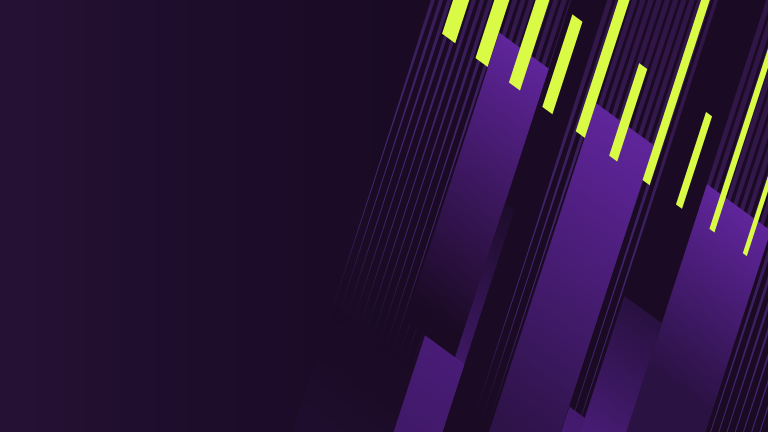
Reproduce this background procedurally as a Shadertoy shader.

```glsl
// Slanted neon bars, violet panels and tapering pinstripes on a dark plum field.
// All shapes share two skewed axes: "across" is constant along the slanted sides,
// "along" is constant along the cut ends. Lengths are in canvas heights.

const float SIDE_SLANT = 0.325;
const float CUT_SLOPE = 0.73;

const vec3 PLUM_LEFT = vec3(0.145, 0.066, 0.200);
const vec3 PLUM_MID = vec3(0.112, 0.048, 0.166);
const vec3 PLUM_DARK = vec3(0.102, 0.040, 0.140);
const vec3 VIOLET = vec3(0.375, 0.145, 0.610);
const vec3 PURPLE = vec3(0.285, 0.110, 0.465);
const vec3 DUSK = vec3(0.180, 0.075, 0.285);
const vec3 STRIPE_WIDE = vec3(0.190, 0.085, 0.275);
const vec3 STRIPE_THIN = vec3(0.270, 0.150, 0.440);
const vec3 LIME = vec3(0.850, 0.985, 0.275);

// Soft-edged interval: 1 between lo and hi, 0 outside
float band(float x, float lo, float hi, float soft) {
    return smoothstep(lo - soft, lo + soft, x)
         * (1.0 - smoothstep(hi - soft, hi + soft, x));
}

// Parallelogram in skewed axes: sides gives across limits, ends gives along limits
float slab(vec2 skew, vec2 sides, vec2 ends, float soft) {
    return band(skew.x, sides.x, sides.y, soft)
         * band(skew.y, ends.x, ends.y, soft * 1.2);
}

// Paints a slab whose colour runs from head to tail over the given fade range
vec3 paintPanel(vec3 base, vec2 skew, vec2 sides, vec2 ends,
                vec2 fade, vec3 head, vec3 tail, float soft) {
    float t = clamp((skew.y - fade.x) / (fade.y - fade.x), 0.0, 1.0);
    return mix(base, mix(head, tail, t), slab(skew, sides, ends, soft));
}

// Repeated thin lines, limited to one interval across
float stripes(float across, vec2 sides, float pitch, float halfWidth, float soft) {
    float offset = abs(fract((across - sides.x) / pitch + 0.5) - 0.5) * pitch;
    float line = 1.0 - smoothstep(halfWidth - soft, halfWidth + soft, offset);
    return line * band(across, sides.x - 0.5 * pitch, sides.y, soft);
}

vec3 backdrop(float x) {
    vec3 color = mix(PLUM_LEFT, PLUM_MID, smoothstep(0.0, 0.55, x));
    return mix(color, PLUM_DARK, smoothstep(0.5, 1.0, x));
}

// Lime bars share one cut line; odd bars are short, and widths shrink to the right
float limeBars(vec2 skew, float soft) {
    float cover = 0.0;
    for (int i = 0; i < 10; i++) {
        float n = float(i);
        float left = 1.0486 + 0.0957 * n;
        float width = 0.0377 - 0.0029 * n;
        float head = (i % 2 == 1) ? -0.934 : -9.0;
        cover = max(cover, slab(skew, vec2(left, left + width), vec2(head, -0.669), soft));
    }
    return cover;
}

void mainImage(out vec4 fragColor, in vec2 fragCoord) {
    vec2 p = fragCoord / iResolution.y;
    float soft = 0.65 / iResolution.y;
    float down = 1.0 - p.y;
    vec2 skew = vec2(p.x + SIDE_SLANT * down, down - CUT_SLOPE * p.x);

    vec3 color = backdrop(p.x);

    // Barely lit slab at the lower left
    color = paintPanel(color, skew, vec2(1.002, 1.236), vec2(0.14, 2.0),
                       vec2(0.14, 0.5), PLUM_DARK, PLUM_MID * 1.08, soft);

    // Pinstripes taper, brighten, then dissolve along their length
    float taper = smoothstep(-1.05, -0.20, skew.y);
    float halfWidth = mix(0.0062, 0.0011, taper);
    float lines = stripes(skew.x, vec2(1.002, 1.322), 0.019, halfWidth, soft)
                + stripes(skew.x, vec2(1.412, 1.662), 0.019, halfWidth, soft)
                + stripes(skew.x, vec2(1.780, 2.110), 0.019, halfWidth, soft);
    lines *= 1.0 - smoothstep(-0.22, 0.20, skew.y);
    color = mix(color, mix(STRIPE_WIDE, STRIPE_THIN, taper), lines);

    // Three tall panels with a common top cut
    color = paintPanel(color, skew, vec2(1.180, 1.322), vec2(-0.7685, 0.058),
                       vec2(-0.77, 0.0), VIOLET, PLUM_DARK, soft);
    color = paintPanel(color, skew, vec2(1.457, 1.623), vec2(-0.7685, 2.0),
                       vec2(-0.77, 0.12), VIOLET, DUSK, soft);
    color = paintPanel(color, skew, vec2(1.775, 1.958), vec2(-0.7685, 2.0),
                       vec2(-0.77, -0.25), VIOLET, DUSK * 0.92, soft);

    // Lower panels that brighten towards the bottom edge
    color = paintPanel(color, skew, vec2(1.322, 1.349), vec2(-0.384, 2.0),
                       vec2(-0.384, 0.20), PLUM_MID, PURPLE, soft);
    color = paintPanel(color, skew, vec2(1.236, 1.349), vec2(0.058, 2.0),
                       vec2(0.058, 0.33), PURPLE, PURPLE * 0.88, soft);
    color = paintPanel(color, skew, vec2(1.668, 1.775), vec2(-0.370, 2.0),
                       vec2(-0.370, 0.02), DUSK * 0.88, PURPLE, soft);
    color = paintPanel(color, skew, vec2(1.624, 1.670), vec2(-0.021, 2.0),
                       vec2(-0.021, 0.10), PURPLE * 0.9, PURPLE, soft);

    color = mix(color, LIME, limeBars(skew, soft));
    fragColor = vec4(color, 1.0);
}
```
